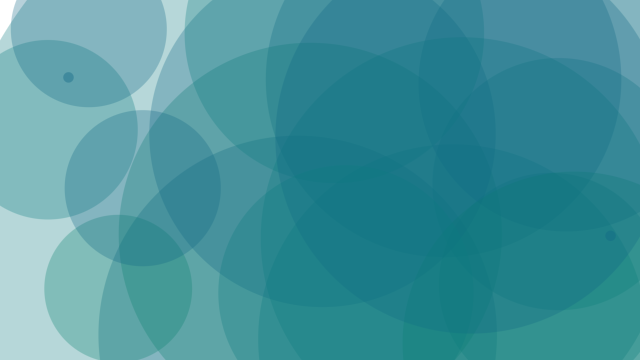
Give the GLSL for this background, as a Shadertoy shader.

```glsl
// Overlapping translucent discs in teal, green and blue over a pale wash on white.

const int   DISC_COUNT   = 17;
const int   DOT_COUNT    = 2;
const float OPACITY      = 0.30;
const float DOT_OPACITY  = 0.40;
const float SMALL_RADIUS = 0.27;   // near the left edge
const float LARGE_RADIUS = 0.43;   // from the middle to the right
const float SIZE_SPREAD  = 0.30;
const float DOT_RADIUS   = 0.0145;
const float RIGHT_BIAS   = 0.56;   // below 1 crowds the discs rightwards
const vec2  SPACING      = vec2(0.7549, 0.5698);   // low-discrepancy steps
const vec2  WASH_CENTER  = vec2(0.5625, 0.3);      // x is a share of the width
const float WASH_RADIUS  = 1.16;

const vec3 PAPER = vec3(1.0);
const vec3 TEAL  = vec3(0.04, 0.48, 0.50);
const vec3 GREEN = vec3(0.03, 0.50, 0.43);
const vec3 BLUE  = vec3(0.06, 0.40, 0.52);

// Antialiased coverage of a disc
float disc(vec2 p, vec2 center, float radius) {
    float edge = 0.75 / iResolution.y;
    return 1.0 - smoothstep(-edge, edge, length(p - center) - radius);
}

// Cycles through the inks: one green, two blue, two teal
vec3 ink(int index) {
    int k = index % 5;
    return k == 0 ? GREEN : (k == 1 || k == 4 ? BLUE : TEAL);
}

void mainImage(out vec4 fragColor, in vec2 fragCoord) {
    vec2 p = fragCoord / iResolution.y;
    vec2 scale = vec2(iResolution.x / iResolution.y, 1.0);

    // Pale wash that leaves one corner bare
    vec3 color = mix(PAPER, TEAL, OPACITY * disc(p, WASH_CENTER * scale, WASH_RADIUS));

    // Evenly scattered discs, smaller and sparser at the left
    for (int i = 1; i <= DISC_COUNT; i++) {
        float n = float(i);
        vec2 center = fract(0.5 + n * SPACING);
        center.x = pow(center.x, RIGHT_BIAS);
        float radius = mix(SMALL_RADIUS, LARGE_RADIUS, smoothstep(0.1, 0.5, center.x));
        radius *= 1.0 + SIZE_SPREAD * sin(1.7 * n);
        color = mix(color, ink(i), OPACITY * disc(p, center * scale, radius));
    }

    // Tiny accent dots
    for (int i = 1; i <= DOT_COUNT; i++) {
        vec2 center = fract(vec2(0.26, 0.225) + float(i) * vec2(0.847, 0.56));
        color = mix(color, BLUE, DOT_OPACITY * disc(p, center * scale, DOT_RADIUS));
    }

    fragColor = vec4(color, 1.0);
}
```
